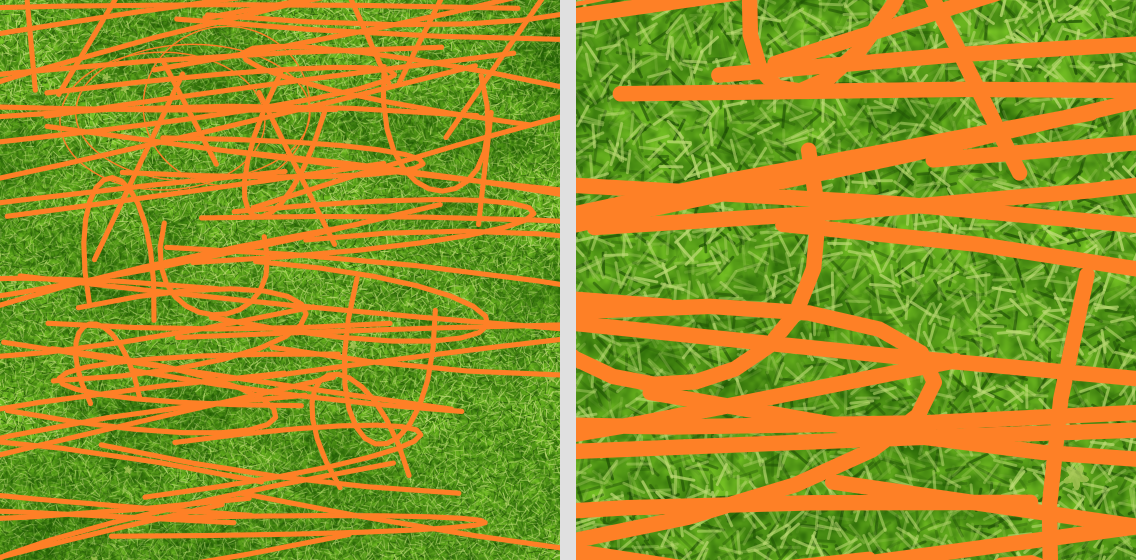
Left, the full canvas; right, a detail of the centre.
Give the GLSL for this texture, as a Shadertoy shader.

```glsl
// Mown grass covered with a tangle of flat orange scribbled strokes.
#define STROKE_HALF_WIDTH 0.0046
#define THIN_HALF_WIDTH 0.0013
#define LONG_STROKES 36
#define HAIRPINS 14
#define LOOPS 7
#define STEEP_STROKES 9
#define BLADE_GRID 58.0
#define BLADE_LAYERS 10
#define ORANGE vec3(0.995, 0.50, 0.15)
#define GRASS_DARK vec3(0.14, 0.38, 0.02)
#define GRASS_LIGHT vec3(0.46, 0.76, 0.14)
#define STRAW vec3(0.74, 0.86, 0.46)

float hash(vec2 p) {
    return fract(sin(dot(p, vec2(12.9898, 78.233))) * 43758.5453);
}

// Random value for item i, property k, within a range
float pick(int i, float k, float low, float high) {
    return mix(low, high, hash(vec2(float(i) + 1.7, k)));
}

float noise(vec2 p) {
    vec2 i = floor(p), f = fract(p);
    f = f * f * (3.0 - 2.0 * f);
    return mix(mix(hash(i), hash(i + vec2(1, 0)), f.x),
               mix(hash(i + vec2(0, 1)), hash(i + vec2(1, 1)), f.x), f.y);
}

vec2 heading(float angle) { return vec2(cos(angle), sin(angle)); }

float segment(vec2 p, vec2 a, vec2 b) {
    vec2 v = b - a;
    return length(p - a - v * clamp(dot(p - a, v) / dot(v, v), 0.0, 1.0));
}

// Distance to a cubic Bezier drawn as short segments
float curve(vec2 p, vec2 a, vec2 b, vec2 c, vec2 d, int steps) {
    float dist = 9.0;
    vec2 last = a;
    for (int i = 1; i <= steps; i++) {
        float t = float(i) / float(steps), s = 1.0 - t;
        vec2 next = s * s * s * a + 3.0 * s * t * (s * b + t * c) + t * t * t * d;
        dist = min(dist, segment(p, last, next));
        last = next;
    }
    return dist;
}

// A stroke that runs out along an angle, turns round and comes back
float hairpin(vec2 p, vec2 start, float angle, float reach, float gap, float splay) {
    vec2 along = heading(angle), across = vec2(-along.y, along.x) * gap;
    vec2 tip = start + along * reach;
    return curve(p, start, tip - across * splay, tip + across * (1.0 + splay),
                 start + across + along * reach * 0.1, 14);
}

float thickStrokes(vec2 p) {
    float d = 9.0;
    for (int i = 0; i < LONG_STROKES; i++) {
        vec2 mid = vec2(pick(i, 1.0, 0.0, 1.0),
                        (float(i) + pick(i, 2.0, 0.0, 1.0)) / float(LONG_STROKES));
        vec2 arm = heading(pick(i, 3.0, -0.20, 0.28)) * pick(i, 4.0, 0.28, 0.55);
        vec2 bow = vec2(0.0, pick(i, 5.0, -0.025, 0.025));
        d = min(d, curve(p, mid - arm, mid - arm * 0.3 + bow, mid + arm * 0.3 + bow, mid + arm, 4));
    }
    for (int i = 0; i < HAIRPINS; i++) {
        bool leftward = i % 3 == 2;
        float x = pick(i, 11.0, -0.1, 0.4);
        vec2 start = vec2(leftward ? 1.0 - x : x,
                          (float(i) + pick(i, 12.0, 0.0, 0.8)) / float(HAIRPINS));
        float angle = pick(i, 13.0, -0.2, 0.2) + (leftward ? 3.1416 : 0.0);
        d = min(d, hairpin(p, start, angle, pick(i, 14.0, 0.6, 1.1),
                           pick(i, 15.0, 0.03, 0.13), pick(i, 16.0, 0.0, 0.4)));
    }
    for (int i = 0; i < LOOPS; i++) {
        vec2 start = vec2(pick(i, 21.0, 0.05, 0.85), pick(i, 22.0, 0.1, 0.9));
        float angle = pick(i, 23.0, 1.1, 2.0) + (i % 2 == 0 ? 3.1416 : 0.0);
        d = min(d, hairpin(p, start, angle, pick(i, 24.0, 0.2, 0.38),
                           pick(i, 25.0, 0.08, 0.18), 0.3));
    }
    for (int i = 0; i < STEEP_STROKES; i++) {
        vec2 mid = vec2((float(i) + pick(i, 31.0, 0.0, 1.0)) / float(STEEP_STROKES),
                        pick(i, 32.0, 0.5, 1.0));
        vec2 arm = heading(pick(i, 33.0, 0.9, 2.2)) * pick(i, 34.0, 0.09, 0.19);
        d = min(d, segment(p, mid - arm, mid + arm));
    }
    return d;
}

// Fine oval loops in the upper left
float thinLoops(vec2 p) {
    float d = 9.0;
    for (int i = 0; i < 3; i++) {
        vec2 q = p - vec2(pick(i, 41.0, 0.2, 0.42), pick(i, 42.0, 0.75, 0.85));
        vec2 radius = vec2(pick(i, 43.0, 0.14, 0.23), pick(i, 44.0, 0.09, 0.17));
        float k = length(q / radius);
        d = min(d, abs(k - 1.0) * k / max(length(q / (radius * radius)), 0.001));
    }
    return d;
}

vec3 grass(vec2 p, float px) {
    // Broad shade, tufts and fine grain
    float patches = noise(p * vec2(5.0, 8.0)) * 0.6 + noise(p * vec2(13.0, 19.0) + 7.0) * 0.4;
    float tufts = noise(p * vec2(55.0, 70.0) + 3.0);
    float grain = noise(p * vec2(190.0, 150.0)) * 0.6 + noise(p.yx * 290.0 + 9.0) * 0.4;
    float tone = 0.5 + (patches - 0.5) * 0.65 + (tufts - 0.5) * 0.4 + (grain - 0.5) * 0.75;
    vec3 color = mix(GRASS_DARK, GRASS_LIGHT, clamp(tone, 0.0, 1.15));
    // Crossing blades: shadowed ones first, pale ones on top
    for (int i = 0; i < BLADE_LAYERS; i++) {
        vec2 turn = heading(float(i) * 1.3);
        vec2 q = mat2(turn.x, turn.y, -turn.y, turn.x) * p * BLADE_GRID + float(i) * 7.3;
        vec2 cell = floor(q);
        vec2 arm = heading(hash(cell + 0.3) * 6.2832) * 0.38;
        float d = segment(fract(q) - 0.5, -arm, arm);
        float cover = clamp((0.05 - d) / (px * BLADE_GRID) + 0.5, 0.0, 1.0);
        float strength = hash(cell + 5.1) * (0.3 + 0.7 * patches);
        color = mix(color, i < 4 ? GRASS_DARK * 0.8 : STRAW, cover * strength);
    }
    // Small fallen leaves
    for (int i = 0; i < 10; i++) {
        vec2 q = p - vec2(pick(i, 51.0, 0.0, 1.0), pick(i, 52.0, 0.0, 1.0));
        float edge = 0.006 + 0.002 * sin(atan(q.y, q.x) * 5.0 + float(i));
        color = mix(color, vec3(0.66, 0.78, 0.34), 0.8 * clamp((edge - length(q)) / px + 0.5, 0.0, 1.0));
    }
    return color;
}

void mainImage(out vec4 fragColor, in vec2 fragCoord) {
    vec2 p = fragCoord / iResolution.y;
    float px = 1.0 / iResolution.y;
    float d = min(thickStrokes(p) - STROKE_HALF_WIDTH, thinLoops(p) - THIN_HALF_WIDTH);
    float ink = clamp(0.5 - d / px, 0.0, 1.0);
    fragColor = vec4(mix(grass(p, px), ORANGE, ink), 1.0);
}
```
